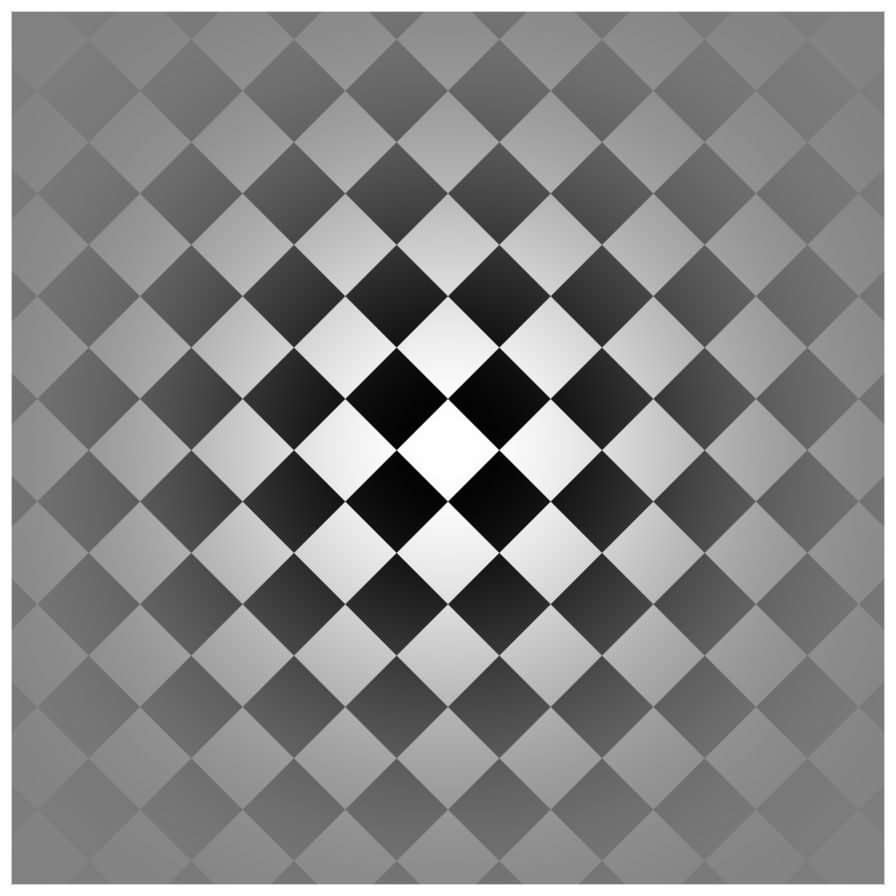
Write a three.js fragment shader that draws this pattern.

```glsl
varying vec2 vUv;

const vec2 BOARD_CENTER = vec2(0.5, 0.4975);
const float DIAMOND_WIDTH = 0.1146;
const float FADE_RADIUS = 0.224;
const float FRAME_WIDTH = 0.013;
const float EDGE_SOFTNESS = 0.001;
const vec3 MID_GRAY = vec3(0.5);
const vec3 FRAME_WHITE = vec3(1.0);

// Alternating bands of +1 and -1, one unit wide, centered on zero
float stripe(float coord, float softness) {
  float edge = abs(mod(coord, 2.0) - 1.0) - 0.5;
  return 2.0 * smoothstep(-softness, softness, edge) - 1.0;
}

// Checkerboard turned by 45 degrees: +1 on light diamonds, -1 on dark ones
float diamondChecker(vec2 p, float width, float softness) {
  vec2 diagonal = vec2(p.x + p.y, p.x - p.y) / width;
  float blur = softness * sqrt(2.0) / width;
  return stripe(diagonal.x, blur) * stripe(diagonal.y, blur);
}

float gaussian(vec2 p, float radius) {
  return exp(-0.5 * dot(p, p) / (radius * radius));
}

// 1 inside the square, 0 in its border
float insideFrame(vec2 uv, float border, float softness) {
  vec2 fromCenter = abs(uv - 0.5);
  float edge = max(fromCenter.x, fromCenter.y) - (0.5 - border);
  return 1.0 - smoothstep(-softness, softness, edge);
}

void main() {
  // Contrast fades from full in the middle to plain gray at the corners
  float checker = diamondChecker(vUv - BOARD_CENTER, DIAMOND_WIDTH, EDGE_SOFTNESS);
  float contrast = gaussian(vUv - 0.5, FADE_RADIUS);
  vec3 board = MID_GRAY + 0.5 * checker * contrast;

  // White frame
  float inside = insideFrame(vUv, FRAME_WIDTH, EDGE_SOFTNESS);
  gl_FragColor = vec4(mix(FRAME_WHITE, board, inside), 1.0);
}
```
